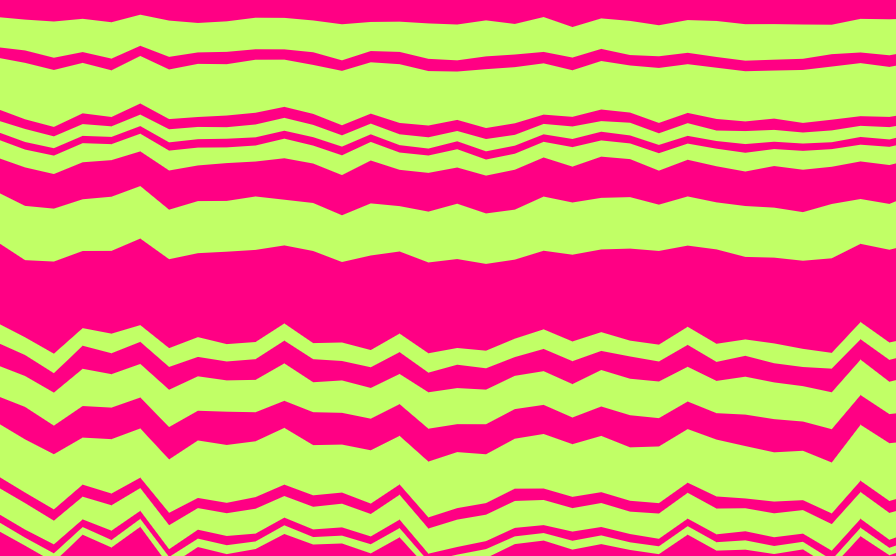
Reproduce this pattern procedurally as a Shadertoy shader.

```glsl
// Stacked pink and lime zigzag bands whose jagged edges drift further apart down the canvas
#define COLUMNS 31.1      // zigzag segments across the width
#define COLUMN_SHIFT 0.13 // start phase, in segments
#define TOP_JITTER 0.0095 // shared vertex jitter, in canvas heights
#define SWAY 0.12         // extra drift per unit of band thickness
#define PEAK_COLUMN 5.0   // vertex carrying the tall peak
#define PEAK_HEIGHT 0.043
#define PEAK_DIP 0.55     // depth of the dip after the peak
#define PINK vec3(1.0, 0.0, 0.518)
#define LIME vec3(0.757, 1.0, 0.4)

const int EDGE_COUNT = 20;

// Mean depth of each band edge below the top, in canvas heights
const float EDGE_DEPTH[EDGE_COUNT] = float[EDGE_COUNT](
    0.040, 0.099, 0.120, 0.215, 0.234, 0.255, 0.269, 0.301, 0.370, 0.459,
    0.611, 0.643, 0.681, 0.742, 0.796, 0.889, 0.909, 0.953, 0.968, 0.983);

// Signed sine hash in -1..1
float signedHash(vec2 p) {
    return 2.0 * fract(sin(dot(p, vec2(127.1, 311.7))) * 43758.5453) - 1.0;
}

// Random values for the vertices left and right of a segment
vec2 vertexPair(float column, float row) {
    return vec2(signedHash(vec2(column, row)), signedHash(vec2(column + 1.0, row)));
}

// One upward peak followed by a shallower dip
float peakProfile(float vertex) {
    float d = vertex - PEAK_COLUMN;
    return PEAK_DIP * max(0.0, 1.0 - abs(d - 1.0)) - max(0.0, 1.0 - abs(d));
}

void mainImage(out vec4 fragColor, in vec2 fragCoord) {
    vec2 uv = fragCoord / iResolution.xy;
    float depth = 1.0 - uv.y;
    float pixel = 1.0 / iResolution.y;
    float segmentWidth = iResolution.x / iResolution.y / COLUMNS;

    float columnPos = uv.x * COLUMNS + COLUMN_SHIFT;
    float column = floor(columnPos);
    float along = columnPos - column;
    vec2 peak = PEAK_HEIGHT * vec2(peakProfile(column), peakProfile(column + 1.0));

    // Each edge inherits the drift of the one above
    vec2 drift = TOP_JITTER * vertexPair(column, 0.0);
    float previous = EDGE_DEPTH[0];
    float lime = 0.0;
    float toggle = 1.0;
    for (int i = 0; i < EDGE_COUNT; i++) {
        float base = EDGE_DEPTH[i];
        drift += SWAY * (base - previous) * vertexPair(column, float(i) + 1.0);
        vec2 ends = base + drift + peak * sqrt(base);

        // Perpendicular distance to the sloped edge, smoothed over a pixel
        float slope = (ends.y - ends.x) / segmentWidth;
        float dist = (depth - mix(ends.x, ends.y, along)) * inversesqrt(1.0 + slope * slope);
        lime += toggle * clamp(dist / pixel + 0.5, 0.0, 1.0);

        toggle = -toggle;
        previous = base;
    }

    fragColor = vec4(mix(PINK, LIME, clamp(lime, 0.0, 1.0)), 1.0);
}
```
